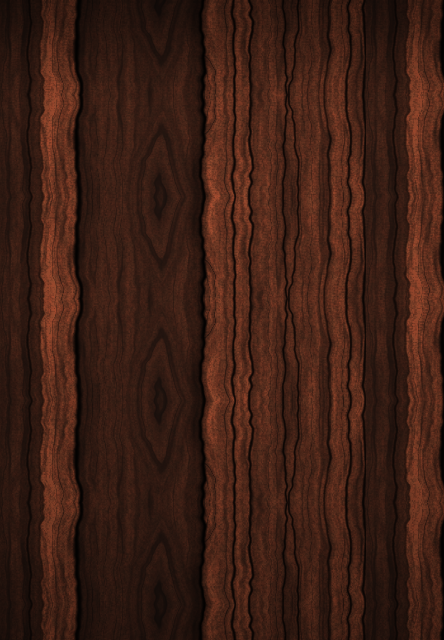
Give the GLSL for this texture, as a Shadertoy shader.

```glsl
// Dark rosewood planks with mirrored lens-shaped figure, wavy black seams and fine grain.
#define TILE_WIDTH 0.824
#define FIGURE_PERIOD 0.459
#define FIGURE_CENTER 0.998
#define WOBBLE 0.013
#define STREAKS 0.95
#define GROWTH_LINES 0.32
#define SPECKLE 0.42
#define GAIN 1.12
#define DARK_WOOD vec3(0.095, 0.058, 0.045)
#define LIGHT_WOOD vec3(0.54, 0.262, 0.165)

float hash(vec2 p) {
    return fract(sin(dot(p, vec2(127.1, 311.7))) * 43758.545);
}

float noise(vec2 p) {
    vec2 i = floor(p), f = fract(p);
    f = f * f * (3.0 - 2.0 * f);
    return mix(mix(hash(i), hash(i + vec2(1, 0)), f.x),
               mix(hash(i + vec2(0, 1)), hash(i + vec2(1, 1)), f.x), f.y);
}

// Long fibres across coordinate g, with thin dark growth lines
float fibres(float g, float y) {
    float broad = noise(vec2(g * 48.0, y * 4.0));
    float medium = noise(vec2(g * 115.0 + 7.0, y * 7.0));
    float fine = noise(vec2(g * 240.0 + 31.0, y * 16.0));
    float ridge = 1.0 - abs(2.0 * noise(vec2(g * 75.0 + 3.0, y * 3.0)) - 1.0);
    return 0.4 * broad + 0.35 * medium + 0.25 * fine
         - GROWTH_LINES * smoothstep(0.78, 1.0, ridge);
}

// Planks: x = left edge, y = brightness
const vec2 PLANKS[6] = vec2[6](
    vec2(0.094, 0.80), vec2(0.176, 0.27), vec2(0.457, 0.66),
    vec2(0.562, 0.47), vec2(0.737, 0.64), vec2(0.819, 0.28));

// Seams: x = position, y = width, z = depth
const vec3 SEAMS[8] = vec3[8](
    vec3(0.066, 0.0035, 0.65), vec3(0.094, 0.0030, 0.40),
    vec3(0.177, 0.0065, 0.92), vec3(0.457, 0.0055, 0.92),
    vec3(0.527, 0.0036, 0.88), vec3(0.563, 0.0036, 0.85),
    vec3(0.737, 0.0032, 0.65), vec3(0.784, 0.0036, 0.85));

float seam(float d, float width, float depth) {
    float core = exp(-d * d / (width * width));
    float halo = 0.32 * exp(-abs(d) / (width * 3.0));
    return 1.0 - depth * max(core, halo);
}

void mainImage(out vec4 fragColor, in vec2 fragCoord) {
    vec2 uv = fragCoord / iResolution.xy;
    vec2 p = fragCoord / iResolution.x;
    float halfPeriod = 0.5 * FIGURE_PERIOD;

    // Mirrored figure: q is the height away from the nearest lens center
    float x0 = mod(p.x, TILE_WIDTH);
    float q = abs(fract((p.y - FIGURE_CENTER) / FIGURE_PERIOD + 0.5) - 0.5) * FIGURE_PERIOD;
    float h = q / halfPeriod;
    float x = x0 + WOBBLE * (noise(vec2(x0 * 12.0, q * 24.0)) - 0.5)
                 + 0.5 * WOBBLE * (noise(vec2(x0 * 20.0 + 9.0, q * 62.0)) - 0.5);

    // Plank brightness
    float tone = 0.28;
    for (int i = 0; i < 6; i++)
        tone = mix(tone, PLANKS[i].y, smoothstep(-0.003, 0.003, x - PLANKS[i].x));

    // Straight fibres, stronger waves in the pale plank
    float pale = smoothstep(0.09, 0.10, x) * smoothstep(0.18, 0.17, x);
    float g = x + pale * 0.022 * (noise(vec2(x0 * 14.0, q * 15.0)) - 0.5);
    float streak = fibres(g, q);

    // Tall pointed lenses in the dark plank
    float dx = x - 0.361;
    float lens = sqrt(dx * dx + 0.00003) / 0.073 + pow(h, 1.4);
    float lensMask = 1.0 - smoothstep(0.95, 1.25, lens);
    streak = mix(streak, fibres(lens * 0.085, q * 0.5) - 0.06, lensMask);
    streak -= 0.16 * exp(-pow((lens - 1.0) / 0.09, 2.0));
    streak -= 0.20 * (1.0 - smoothstep(0.1, 0.32, lens));

    // Half ovals against the left side of the bright plank
    float oval = length(vec2((x - 0.458) / 0.034, (q - halfPeriod) / 0.115));
    float ovalMask = (1.0 - smoothstep(0.85, 1.2, oval)) * smoothstep(0.454, 0.460, x);
    streak = mix(streak, fibres(oval * 0.045 + 0.2, q * 0.5), ovalMask);
    streak -= 0.22 * ovalMask * exp(-pow((oval - 0.72) / 0.15, 2.0));

    // Pores and speckle
    float pores = noise(vec2(x * 250.0, p.y * 75.0));
    float speck = noise(p * vec2(350.0, 300.0)) + 0.5 * hash(floor(p * 356.0)) - 0.75;
    tone *= 1.0 + STREAKS * 1.5 * (streak - 0.43);
    tone *= 1.0 + SPECKLE * (speck + 0.6 * (pores - 0.5));
    vec3 wood = mix(DARK_WOOD, LIGHT_WOOD, clamp(tone, -0.1, 1.15));
    wood.r *= 1.0 + 0.12 * (noise(p * vec2(160.0, 110.0)) - 0.5);

    // Seams, including the pair that pinches together between lenses
    float shade = 1.0;
    for (int i = 0; i < 8; i++)
        shade *= seam(x - SEAMS[i].x, SEAMS[i].y, SEAMS[i].z);
    shade *= seam(x0 - 0.820 + 0.5 * (x - x0), 0.0035, 0.8);
    float gap = 0.002 + 0.015 * (1.0 - h * h);
    shade *= seam(abs(x - 0.653) - gap, 0.0030, 0.8);
    shade *= 1.0 - 0.3 * smoothstep(0.41, 0.455, x) * smoothstep(0.461, 0.456, x);

    // Light falls off to the top, bottom and sides
    float v = uv.y - 0.67;
    float light = 1.0 - 0.85 * v * v - 0.38 * smoothstep(0.82, 1.03, uv.y);
    light *= 1.0 - 0.7 * pow(abs(uv.x - 0.5), 2.0);
    fragColor = vec4(clamp(wood * shade * light * GAIN, 0.0, 1.0), 1.0);
}
```
